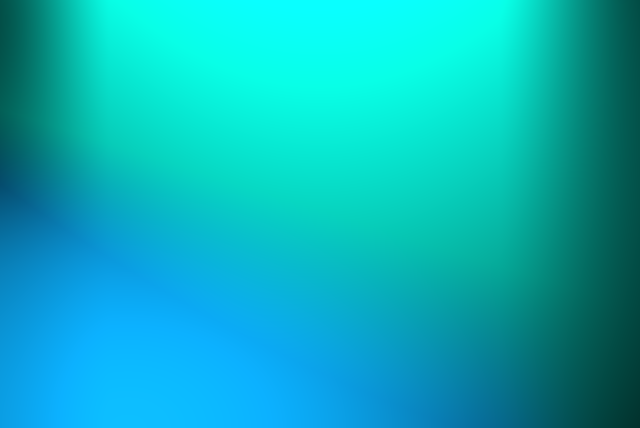
A WebGL 2 fragment shader for this background:

```glsl
#version 300 es
precision highp float;
// Soft mint-to-azure gradient with a bright top, a blue lower-left glow and dark sides.
uniform vec2 u_resolution;
out vec4 fragColor;

// Ramp from 0 to 1 that is only partly eased, so it keeps a steady slope.
float softRamp(float t) {
  t = clamp(t, 0.0, 1.0);
  return mix(t, smoothstep(0.0, 1.0, t), 0.5);
}

// Darkens the left and right margins, most strongly near the top.
float sideShade(vec2 uv) {
  float leftFloor = mix(0.88, 0.38, smoothstep(0.35, 1.0, uv.y));
  float rightFloor = mix(0.80, 0.36, uv.y);
  float left = mix(leftFloor, 1.0, softRamp(uv.x / 0.17));
  float right = mix(rightFloor, 1.0, softRamp((1.0 - uv.x) / 0.22));
  return left * right;
}

void main() {
  vec2 uv = gl_FragCoord.xy / u_resolution;

  // Mint light rises to the top and bends down at both sides.
  float fromCenter = uv.x - 0.5;
  float mintLight = 0.57 + 0.62 * uv.y - 1.25 * fromCenter * fromCenter;
  vec3 mint = vec3(0.03, 0.94, 0.85) * mintLight;

  // Azure light is an oval glow resting on the lower edge.
  vec2 fromGlow = uv - vec2(0.2, 0.0);
  float azureLight = max(1.1 - dot(vec2(1.6, 1.4), fromGlow * fromGlow), 0.0);
  vec3 azure = vec3(0.045, 0.68, 0.98) * azureLight;

  // Two slanted ridges bound the band where mint turns to azure.
  float mintRidge = 0.745 - 0.47 * uv.x;
  float azureRidge = 0.57 - 1.08 * uv.x + 0.4 * uv.x * uv.x;
  float band = clamp((mintRidge - uv.y) / (mintRidge - azureRidge), 0.0, 1.0);
  float blueness = pow(band, 0.9) * (1.0 - smoothstep(0.74, 1.02, uv.x));

  // The blend is slightly brighter inside the band.
  vec3 color = mix(mint, azure, blueness);
  color *= (1.0 + 0.45 * blueness * (1.0 - blueness)) * sideShade(uv);
  fragColor = vec4(clamp(color, 0.0, 1.0), 1.0);
}
```
